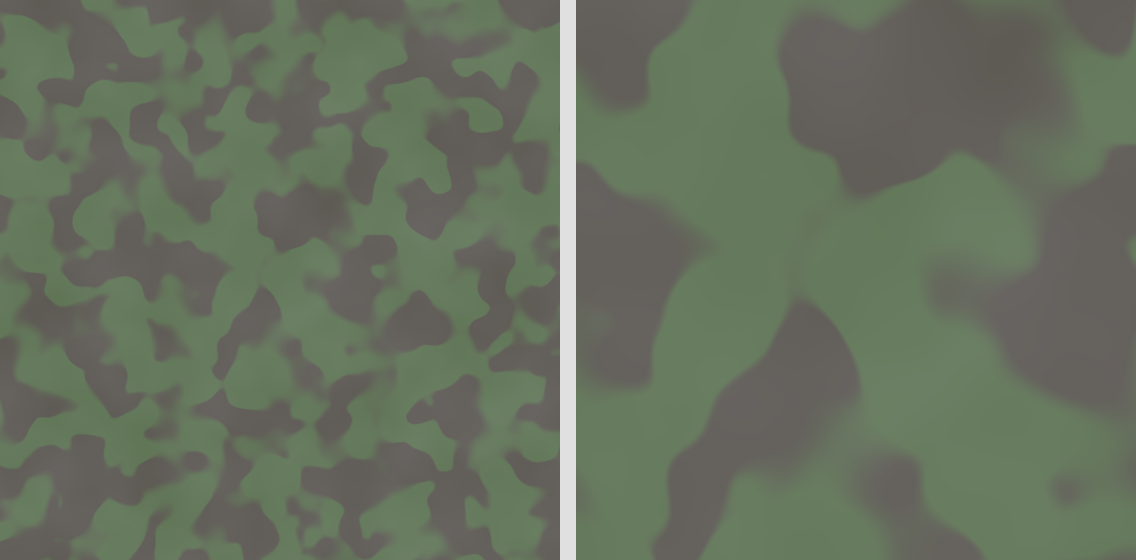
Left: the whole. Right: its middle third, enlarged.
Give the GLSL for this pattern, as a Shadertoy shader.

```glsl
// Soft-edged green blotches scattered over a mottled warm grey ground.

#define BLOTCH_SCALE 10.5     // blotch cells across the canvas
#define DETAIL_GAIN 0.62      // strength of the smaller blotches
#define WARP_AMOUNT 0.010     // bending of the outlines, in canvas units
#define COVER_BIAS 0.035      // raises the green share
#define EDGE_SHARP 0.05       // half width of the crispest edges
#define EDGE_SOFT 0.30        // half width of the most blurred edges
#define MOTTLE_SCALE 6.0      // cells of the faint light variation
#define MOTTLE_AMOUNT 0.035   // strength of the light variation
#define GREEN vec3(0.400, 0.480, 0.366)
#define GREY vec3(0.390, 0.374, 0.357)

const float TAU = 6.2831853;

// Unit gradient with a pseudo-random direction for each lattice cell
vec2 latticeGradient(ivec2 cell) {
    uvec2 q = uvec2(cell) * uvec2(1597334673u, 3812015801u);
    uint h = q.x ^ q.y;
    h = (h ^ (h >> 16)) * 2246822519u;
    h = (h ^ (h >> 13)) * 3266489917u;
    h ^= h >> 16;
    float angle = float(h >> 8) / 16777216.0 * TAU;
    return vec2(cos(angle), sin(angle));
}

// Gradient noise with quintic blending, about -0.7 to 0.7
float gradientNoise(vec2 p) {
    ivec2 cell = ivec2(floor(p));
    vec2 f = fract(p);
    vec2 u = f * f * f * (f * (f * 6.0 - 15.0) + 10.0);
    float a = dot(latticeGradient(cell), f);
    float b = dot(latticeGradient(cell + ivec2(1, 0)), f - vec2(1, 0));
    float c = dot(latticeGradient(cell + ivec2(0, 1)), f - vec2(0, 1));
    float d = dot(latticeGradient(cell + ivec2(1, 1)), f - vec2(1, 1));
    return mix(mix(a, b, u.x), mix(c, d, u.x), u.y);
}

// Sum of octaves, each turned so the lattices do not line up
float layeredNoise(vec2 p, int octaves, float gain) {
    const mat2 turn = mat2(0.8, 0.6, -0.6, 0.8);
    float sum = 0.0, amplitude = 1.0;
    for (int i = 0; i < octaves; i++) {
        sum += amplitude * gradientNoise(p);
        p = turn * p * 2.0 + 17.3;
        amplitude *= gain;
    }
    return sum;
}

void mainImage(out vec4 fragColor, in vec2 fragCoord) {
    vec2 uv = fragCoord / iResolution.y;

    // Bend the outlines
    vec2 warp = vec2(gradientNoise(uv * 16.0 + 41.0),
                     gradientNoise(uv * 16.0 + 73.0));
    vec2 p = uv + WARP_AMOUNT * warp;

    // Blotch field, cut with an edge that is crisp here and blurred there
    float field = layeredNoise(p * BLOTCH_SCALE + 5.0, 2, DETAIL_GAIN) + COVER_BIAS;
    float blur = smoothstep(-0.15, 0.4, gradientNoise(uv * 11.0 + 120.0));
    float halfWidth = mix(EDGE_SHARP, EDGE_SOFT, blur);
    float cover = smoothstep(-halfWidth, halfWidth, field);

    // Faint cloudy light, tinted slightly cool
    float mottle = layeredNoise(uv * MOTTLE_SCALE + 200.0, 3, 0.5);
    vec3 color = mix(GREY, GREEN, cover);
    color += MOTTLE_AMOUNT * mottle * vec3(0.9, 0.9, 1.15);

    fragColor = vec4(color, 1.0);
}
```
